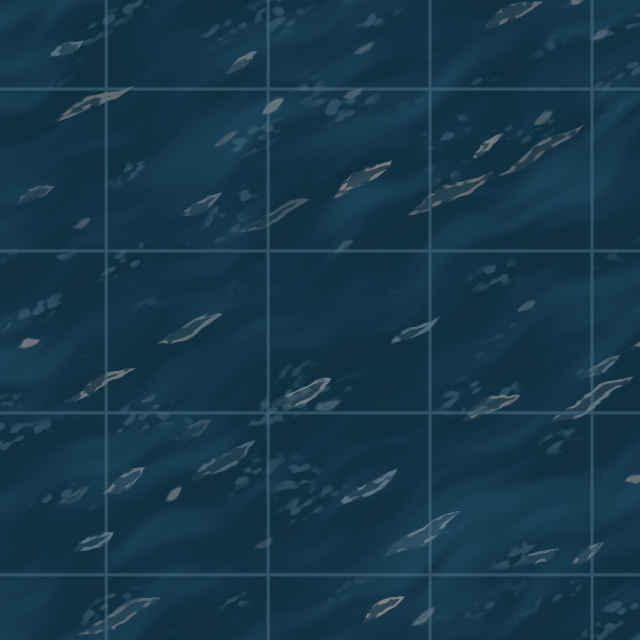
This texture is drawn by a WebGL 1 fragment shader. Its source:

```glsl
precision highp float;
// Dark teal water with slanted soft swells, scattered pale leaf-shaped flakes
// and a thin square grid. Swells are stretched cellular noise; each flake is
// a distance function placed at random in a cell of a tilted lattice.

uniform vec2 u_resolution;

const vec3 DEEP = vec3(0.063, 0.190, 0.256);
const vec3 SWELL = vec3(0.105, 0.256, 0.345);
const vec3 SPECK = vec3(0.24, 0.38, 0.45);
const vec3 SILVER = vec3(0.38, 0.48, 0.53);
const vec3 ROSE = vec3(0.57, 0.53, 0.53);
const vec3 GRID = vec3(0.31, 0.46, 0.53);

const float TILT = 0.50;                    // slope of the streaks, radians
const float TILT_SPREAD = 0.22;
const vec2 FLAKE_CELL = vec2(0.17, 0.10);
const float FLAKE_SHARE = 0.78;             // part of the cells that hold one
const float RIM_WIDTH = 0.0016;
const float SOFTNESS = 0.0024;
const float GRID_STEP = 0.253;
const vec2 GRID_OFFSET = vec2(0.166, 0.102);
const float GRID_OPACITY = 0.52;

float hash(vec2 p) {
  p = fract(p * vec2(0.1031, 0.1137));
  p += dot(p, p.yx + 33.33);
  return fract((p.x + p.y) * p.x * 17.31);
}

vec2 hash2(vec2 p) {
  return vec2(hash(p + 17.0), hash(p + 71.0));
}

mat2 rotation(float a) {
  float c = cos(a), s = sin(a);
  return mat2(c, -s, s, c);
}

// Cellular noise: one smooth bump of random sign per cell, centred on zero.
float cellNoise(vec2 p) {
  vec2 cell = floor(p);
  float sum = 0.0;
  for (int j = -1; j <= 1; j++) {
    for (int i = -1; i <= 1; i++) {
      vec2 id = cell + vec2(float(i), float(j));
      vec2 d = p - id - hash2(id);
      float bump = max(0.0, 1.0 - dot(d, d));
      sum += bump * bump * (2.0 * hash(id + 5.0) - 1.0);
    }
  }
  return sum;
}

// Colour in rgb and cover in a for the flakes around tilted point q.
vec4 flakes(vec2 q) {
  vec2 cell = floor(q / FLAKE_CELL);
  float grain = cellNoise(q * vec2(75.0, 150.0));
  vec4 result = vec4(SILVER, 0.0);
  for (int j = -1; j <= 1; j++) {
    for (int i = -1; i <= 1; i++) {
      vec2 id = cell + vec2(float(i), float(j));
      vec2 kind = hash2(id + 130.0);
      float size = hash(id + 210.0);
      vec2 d = q - (id + 0.1 + 0.8 * hash2(id + 40.0)) * FLAKE_CELL;
      d = rotation((hash(id + 90.0) - 0.5) * TILT_SPREAD) * d;
      d.y += 0.003 * sin(d.x * 60.0 + 6.3 * kind.x);

      // Leaf outline: a parabola on each side of the long axis.
      float halfLength = mix(0.015, 0.072, size * size);
      float halfWidth = mix(0.005, 0.012, size * kind.y);
      float along = d.x / halfLength;
      float leaf = abs(d.y) - halfWidth * (1.0 - along * along);
      leaf += 0.0022 * grain;

      // Small flakes are solid; long ones are broken rims with a faint body.
      float body = 1.0 - smoothstep(-SOFTNESS, SOFTNESS, leaf);
      float rim = 1.0 - smoothstep(RIM_WIDTH, RIM_WIDTH + SOFTNESS, abs(leaf));
      rim *= smoothstep(-0.55, 0.35, grain + 0.5 * along);
      float solid = max(1.0 - smoothstep(0.25, 0.5, size), step(0.94, kind.x));
      float cover = mix(max(rim, 0.25 * body), body, solid * 0.85);
      cover *= mix(0.35, 1.0, hash(id + 300.0));
      cover *= step(hash(id + 400.0), FLAKE_SHARE);
      if (cover > result.a) result = vec4(mix(SILVER, ROSE, kind.x), cover);
    }
  }
  return result;
}

void main() {
  vec2 p = gl_FragCoord.xy / min(u_resolution.x, u_resolution.y);
  vec2 q = rotation(TILT) * p;

  // Swells: bent streaks in two sizes.
  vec2 bent = q;
  bent.y += 0.012 * sin(q.x * 17.0 + q.y * 9.0) + 0.006 * sin(q.x * 37.0 - q.y * 21.0);
  float broad = cellNoise(bent * vec2(4.5, 17.0) + 20.0);
  float fine = cellNoise(bent * vec2(11.0, 48.0) + 50.0);
  vec3 color = mix(DEEP, SWELL, smoothstep(-0.6, 1.15, 0.75 * broad + 0.55 * fine));

  // Faint specks gathered in short clumps.
  float clump = smoothstep(0.35, 0.95, cellNoise(q * vec2(11.0, 30.0) + 90.0));
  float dots = smoothstep(0.0, 0.6, cellNoise(q * vec2(70.0, 130.0) + 9.0));
  color = mix(color, SPECK, 0.6 * clump * dots);

  vec4 flake = flakes(q + 3.0);
  color = mix(color, flake.rgb, flake.a);

  // Grid lines.
  vec2 toLine = abs(fract((p - GRID_OFFSET) / GRID_STEP + 0.5) - 0.5) * GRID_STEP;
  float line = 1.0 - smoothstep(0.0006, 0.0042, min(toLine.x, toLine.y));
  color = mix(color, GRID, GRID_OPACITY * line);

  gl_FragColor = vec4(color, 1.0);
}
```
